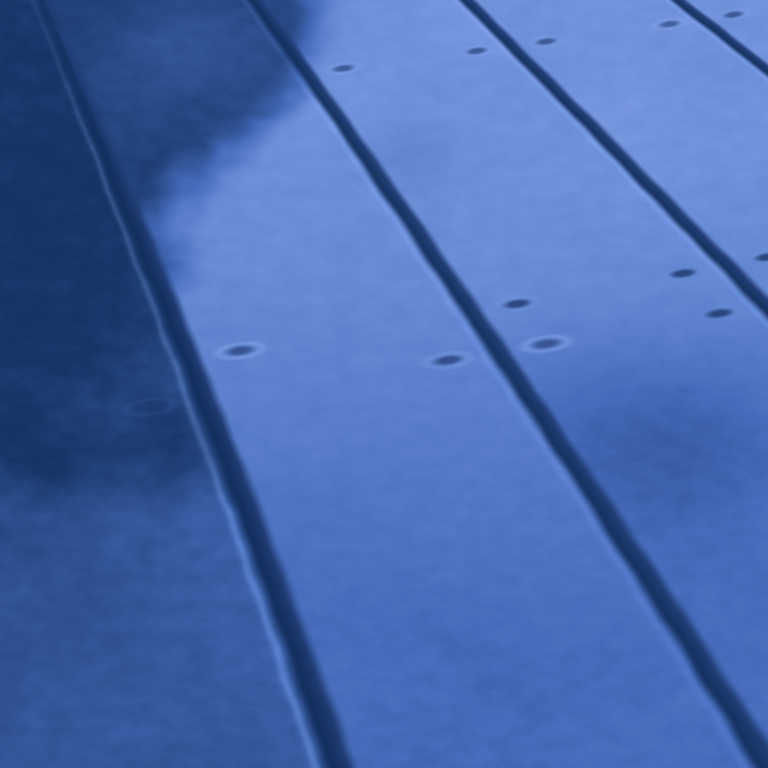
Reproduce this texture procedurally as a WebGL 1 fragment shader.

```glsl
precision highp float;
uniform vec2 u_resolution;

const vec3 DEEP = vec3(0.09, 0.205, 0.40);
const vec3 BLUE = vec3(0.27, 0.42, 0.73);
const vec3 PALE = vec3(0.47, 0.60, 0.88);
const vec3 GAP_DARK = vec3(0.07, 0.18, 0.36);
const vec3 GAP_LIGHT = vec3(0.13, 0.24, 0.46);

float hash(vec2 p) {
  return fract(sin(dot(p, vec2(127.1, 311.7))) * 43758.55);
}

vec2 gradientAt(vec2 cell) {
  float angle = 6.2832 * hash(cell);
  return vec2(cos(angle), sin(angle));
}

float gradientNoise(vec2 p) {
  vec2 i = floor(p), f = fract(p);
  vec2 w = f * f * f * (f * (f * 6.0 - 15.0) + 10.0);
  vec2 e = vec2(1.0, 0.0);
  float a = dot(gradientAt(i), f);
  float b = dot(gradientAt(i + e.xy), f - e.xy);
  float c = dot(gradientAt(i + e.yx), f - e.yx);
  float d = dot(gradientAt(i + e.xx), f - e.xx);
  return mix(mix(a, b, w.x), mix(c, d, w.x), w.y);
}

float fbm(vec2 p) {
  float sum = 0.0, amp = 0.5;
  for (int i = 0; i < 4; i++) {
    sum += amp * gradientNoise(p);
    p = p * 2.1 + 7.3;
    amp *= 0.55;
  }
  return sum;
}

// Perspective: depth runs from 0 at the far edge to 1 at the near edge
float plankWidth(float depth) { return 0.275 + 0.285 * depth; }

float firstSeam(float depth) {
  return 0.058 + 0.385 * depth + 0.04 * depth * (1.0 - depth);
}

vec2 floorPoint(float across, float depth) {
  return vec2(firstSeam(depth) + across * plankWidth(depth), 1.0 - depth);
}

float blob(vec2 p, vec2 centre, vec2 radius) {
  vec2 q = (p - centre) / radius;
  return exp(-dot(q, q));
}

vec3 ramp(float tone) {
  vec3 low = mix(DEEP, BLUE, clamp(tone * 2.0, 0.0, 1.0));
  return mix(low, PALE, clamp(tone * 2.0 - 1.0, 0.0, 1.0));
}

// Light falling on the planks, with the shadow at the far left
float plankTone(vec2 uv, float plank, float depth, float cloud) {
  float lit = mix(0.93, 0.49, smoothstep(0.1, 0.95, depth + 0.15 * cloud));
  lit -= 0.27 * blob(uv, vec2(0.86, 0.43), vec2(0.22, 0.13)) * step(1.0, plank);
  lit -= 0.14 * blob(uv, vec2(0.54, 0.80), vec2(0.06, 0.05));
  float edge = mix(0.42, 0.20, smoothstep(0.0, 0.40, depth)) + 0.15 * cloud;
  float shadow = 1.0 - smoothstep(edge - 0.07, edge + 0.07, uv.x);
  shadow *= 1.0 - smoothstep(0.33, 0.48, depth);
  float shade = 0.14 + 0.14 * blob(uv, vec2(0.23, 0.93), vec2(0.09, 0.07));
  lit = mix(lit, shade, shadow);
  float leftBoard = mix(0.02, 0.30, smoothstep(0.40, 0.74, depth + 0.25 * cloud));
  leftBoard += 0.25 * (uv.x - 0.15) * smoothstep(0.45, 0.7, depth);
  return plank < 0.0 ? leftBoard : lit;
}

// x: dark head, y: pale worn rim
vec2 nail(vec2 uv, vec2 centre, float size) {
  vec2 q = (uv - centre) / size;
  q.y -= 0.12 * q.x;
  float r = length(q / vec2(0.052, 0.017));
  return vec2(1.0 - smoothstep(0.35, 1.15, r), exp(-9.0 * (r - 1.35) * (r - 1.35)));
}

// Rows 0 and 1 form the near pair, row 2 is the far row
vec2 plankNails(vec2 uv, float plank) {
  vec2 sum = vec2(0.0);
  for (int side = 0; side < 2; side++) {
    for (int row = 0; row < 3; row++) {
      float s = float(side), r = float(row);
      float across = plank + mix(0.17, 0.82, s);
      bool far = row == 2;
      float depth = far ? 0.13 - 0.035 * across : 0.467 - 0.061 * across + 0.052 * r;
      float shown = far ? step(1.0, plank) * 0.8 : 1.0;
      if (plank == 0.0 && row != side) shown = 0.0;
      if (plank < 0.0) shown *= 0.55;
      float wear = hash(vec2(plank + 3.0 * s, r + 5.0));
      vec2 mark = nail(uv, floorPoint(across, depth), plankWidth(depth));
      sum += shown * mark * vec2(1.0 - 0.3 * wear, 0.2 * wear);
    }
  }
  return sum;
}

void main() {
  vec2 uv = gl_FragCoord.xy / u_resolution;
  float depth = 1.0 - uv.y;
  float across = (uv.x - firstSeam(depth)) / plankWidth(depth);
  float plank = floor(across), seam = floor(across + 0.5);

  // Mottled surface, shifted on each plank
  vec2 shift = vec2(plank * 3.7, plank * 1.9);
  float cloud = fbm(uv * vec2(4.0, 6.0) + shift);
  float grain = fbm(uv * vec2(28.0, 50.0) + shift);
  float tone = plankTone(uv, plank, depth, cloud) + 0.17 * cloud + 0.11 * grain;
  vec2 nails = plankNails(uv, plank);
  vec3 color = mix(ramp(tone + nails.y), GAP_LIGHT * 0.95, nails.x * 0.85);

  // Soft gaps with a pale left lip
  float d = across - seam + 0.008 * gradientNoise(uv * 22.0);
  bool first = seam == 0.0;
  float strength = first ? mix(0.35, 1.0, smoothstep(0.02, 0.25, depth)) : 0.95;
  float lip = exp(-pow((d + 0.058) / 0.012, 2.0)) * (first ? 0.13 : 0.04);
  color += lip * strength * vec3(0.8, 0.9, 1.0);
  float gap = 1.0 - smoothstep(0.015, 0.052, abs(d));
  color = mix(color, mix(GAP_DARK, GAP_LIGHT, smoothstep(-0.03, 0.04, d)), gap * strength);
  gl_FragColor = vec4(color, 1.0);
}
```
